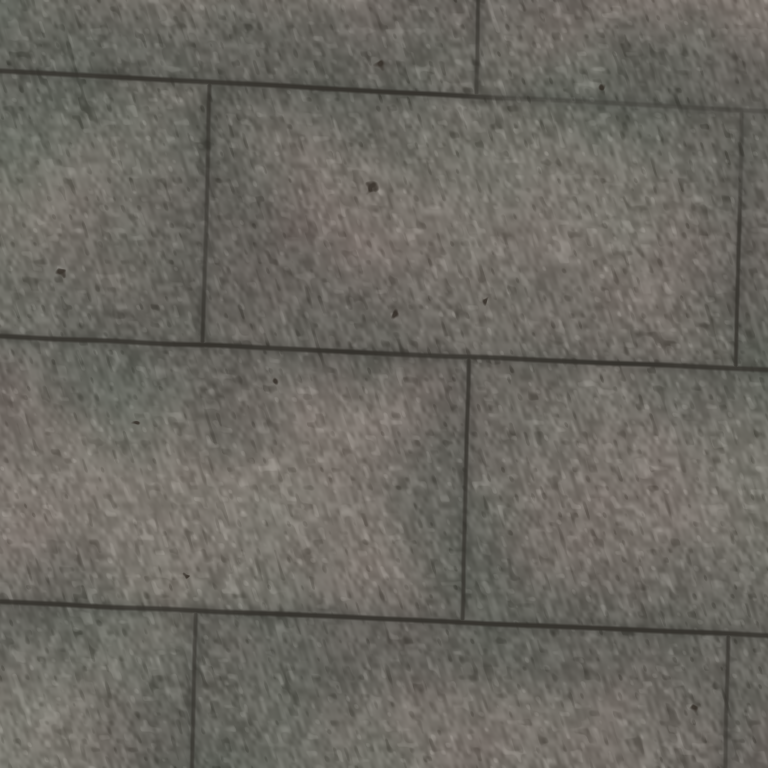
Reproduce this texture procedurally as a Shadertoy shader.

```glsl
// Weathered grey stone paving: large half-bond slabs, thin dark joints, slightly skewed.
#define SLAB_SIZE vec2(0.694, 0.346)
#define SLAB_ORIGIN vec2(0.276, 0.092)
#define SIDE_LEAN 0.026
#define JOINT_HALF_WIDTH vec2(0.0030, 0.0038)
#define DAMP_COLOR vec3(0.382, 0.380, 0.355)
#define DRY_COLOR vec3(0.500, 0.478, 0.448)
#define JOINT_COLOR vec3(0.205, 0.195, 0.175)
#define STAIN_COLOR vec3(0.190, 0.165, 0.140)
#define GRAIN_STRENGTH 0.115
#define STAIN_CELL 0.14
#define STAIN_CHANCE 0.22

float hash(vec2 p) {
    vec3 q = fract(p.xyx * 0.1031);
    q += dot(q, q.yzx + 33.33);
    return fract((q.x + q.y) * q.z);
}

float noise(vec2 p) {
    vec2 cell = floor(p), f = fract(p);
    f = f * f * (3.0 - 2.0 * f);
    return mix(mix(hash(cell), hash(cell + vec2(1, 0)), f.x),
               mix(hash(cell + vec2(0, 1)), hash(cell + vec2(1, 1)), f.x), f.y);
}

float fbm(vec2 p) {
    float sum = 0.0, amplitude = 0.5;
    for (int i = 0; i < 4; i++) {
        sum += amplitude * noise(p);
        p = mat2(1.6, 1.2, -1.2, 1.6) * p + 7.3;
        amplitude *= 0.5;
    }
    return sum / 0.9375;
}

// Fine aggregate: soft mottling plus sparse pale chips and dark pits
float stoneGrain(vec2 p) {
    p = vec2(p.x + 0.3 * p.y, p.y);
    float fine = noise(p * vec2(185.0, 120.0) + 40.0) - 0.5;
    float coarse = noise(p * vec2(85.0, 62.0) + 90.0) - 0.5;
    float chips = smoothstep(0.68, 0.95, noise(p * vec2(125.0, 100.0) + 150.0));
    float pits = smoothstep(0.70, 0.95, noise(p * vec2(140.0, 85.0) + 210.0));
    return fine + 0.45 * coarse + 0.55 * chips - 0.60 * pits;
}

// Small irregular dark marks, at most one per cell
float stains(vec2 p, float pixel) {
    vec2 cell = floor(p / STAIN_CELL);
    vec2 center = 0.2 + 0.6 * vec2(hash(cell + 11.0), hash(cell + 23.0));
    vec2 d = (fract(p / STAIN_CELL) - center) * STAIN_CELL;
    d += 0.007 * (vec2(noise(p * 130.0), noise(p * 130.0 + 50.0)) - 0.5);
    float radius = mix(0.003, 0.0075, hash(cell + 37.0));
    float present = step(hash(cell + 5.0), STAIN_CHANCE);
    return present * (1.0 - smoothstep(radius * 0.4, radius + pixel, length(d)));
}

void mainImage(out vec4 fragColor, in vec2 fragCoord) {
    float pixel = 1.0 / iResolution.y;
    vec2 p = fragCoord * pixel;
    float down = 1.0 - p.y;

    // Skewed running-bond layout
    float rowSlope = mix(0.054, 0.0435, smoothstep(0.1, 0.45, down));
    vec2 grid = vec2(p.x + SIDE_LEAN * down, down - rowSlope * p.x);
    grid += 0.0016 * (vec2(noise(p * 14.0), noise(p * 14.0 + 30.0)) - 0.5);
    grid = (grid - SLAB_ORIGIN) / SLAB_SIZE;
    float row = floor(grid.y);
    grid.x += 0.5 * mod(row, 2.0);
    vec2 slab = floor(grid);
    vec2 local = fract(grid);
    vec2 edge = min(local, 1.0 - local) * SLAB_SIZE;

    // Dry, pale slab centers with damp, uneven borders
    float cloud = fbm(p * 4.5 + 17.0 * slab);
    float slabTone = hash(slab + 61.0);
    float inset = min(edge.x * 0.7, edge.y) + 0.24 * (cloud - 0.5);
    float dry = smoothstep(-0.01, 0.145, inset) * mix(0.6, 1.0, slabTone);
    vec3 color = mix(DAMP_COLOR, DRY_COLOR, dry);

    // Faint rosy and mossy tints
    float tint = fbm(p * 6.0 + 80.0) - 0.5;
    color += tint * vec3(0.040, -0.012, 0.005);
    color += 0.035 * (fbm(p * 18.0 + 130.0) - 0.5);
    color += GRAIN_STRENGTH * mix(0.75, 1.1, cloud) * stoneGrain(p);
    color = mix(color, STAIN_COLOR, 0.8 * stains(p, pixel));

    // Soft joints, worn to different depths along their length
    vec2 joint = 1.0 - smoothstep(JOINT_HALF_WIDTH * 0.25, JOINT_HALF_WIDTH + pixel, edge);
    vec2 wear = vec2(mix(0.45, 0.85, noise(p * vec2(3.0, 9.0) + 20.0)),
                     mix(0.75, 1.0, noise(p * 11.0 + 60.0)));
    float faded = smoothstep(0.60, 0.68, p.x) * smoothstep(0.70, 0.78, p.y);
    wear *= 1.0 - 0.65 * faded;
    joint *= wear;
    color *= 1.0 - 0.10 * (1.0 - smoothstep(0.0, 0.016, min(edge.x, edge.y)));
    color = mix(color, JOINT_COLOR, max(joint.x, joint.y));

    fragColor = vec4(clamp(color, 0.0, 1.0), 1.0);
}
```
